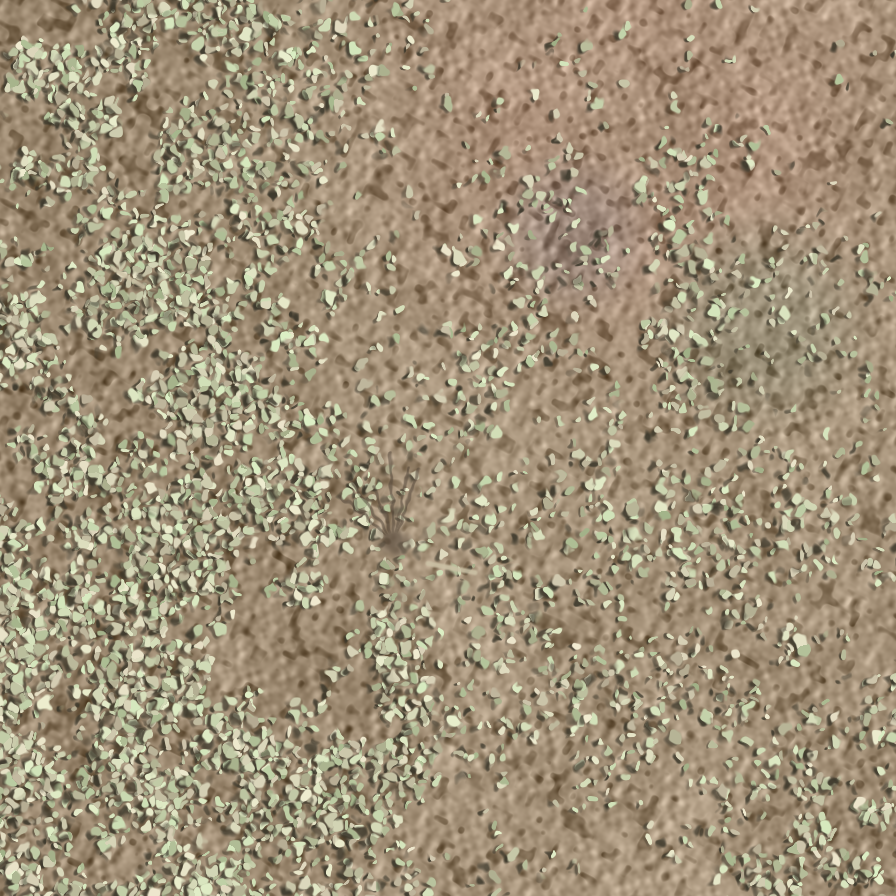
Give the GLSL for this texture, as a WebGL 2 fragment shader.

```glsl
#version 300 es
precision highp float;

#define LARGE_CELLS 74.0
#define SMALL_CELLS 108.0
#define PLANT_AMOUNT 0.92
#define STRAY_AMOUNT 0.12
#define GRAIN_CELLS 118.0
#define GRAIN_RELIEF 0.20
#define SHADOW_SHIFT vec2(-0.43, -0.20)
#define SOIL_TAN vec3(0.668, 0.592, 0.495)
#define SOIL_RED vec3(0.700, 0.585, 0.500)
#define LEAF_DULL vec3(0.665, 0.675, 0.545)
#define LEAF_PALE vec3(0.910, 0.935, 0.800)
#define SHADE vec3(0.235, 0.220, 0.170)

uniform vec2 u_resolution;
out vec4 fragColor;

vec3 hash3(vec2 p) {
    vec3 h = fract(p.xyx * vec3(0.1031, 0.1030, 0.0973));
    h += dot(h, h.yxz + 33.33);
    return fract((h.xxy + h.yzz) * h.zyx);
}

float noise(vec2 p) {
    vec2 i = floor(p), f = fract(p);
    f = f * f * (3.0 - 2.0 * f);
    float low = mix(hash3(i).x, hash3(i + vec2(1, 0)).x, f.x);
    float high = mix(hash3(i + vec2(0, 1)).x, hash3(i + vec2(1, 1)).x, f.x);
    return mix(low, high, f.y);
}

// Soft round region used for broad patches of cover and tint
float patchAt(vec2 p, vec2 centre, float radius) {
    return 1.0 - smoothstep(0.25 * radius, radius, distance(p, centre));
}

// Broad cover: thick on the left and in one corner, thin elsewhere
float plantCover(vec2 p) {
    float edge = p.x + 0.30 * (noise(p * 5.0 + 7.0) - 0.5);
    float cover = 1.0 - smoothstep(0.30, 0.58, edge);
    cover *= 1.0 - 0.6 * patchAt(p, vec2(0.34, 0.84), 0.2);
    cover = max(cover, 0.9 * patchAt(p, vec2(1.0, 0.04), 0.25));
    cover = max(cover, 0.42 * patchAt(p, vec2(0.72, 0.69), 0.24));
    return max(cover, 0.34 * patchAt(p, vec2(0.74, 0.32), 0.32));
}

// Chance of a plant, gathered into clumps
float plantChance(vec2 p) {
    float clump = 0.45 * noise(p * 13.0 + 40.0) + 0.55 * noise(p * 32.0 + 90.0);
    float bare = 1.0 - 0.7 * patchAt(p, vec2(0.85, 0.9), 0.4);
    return (PLANT_AMOUNT * plantCover(p) + STRAY_AMOUNT * bare) * smoothstep(0.28, 0.60, clump);
}

float blob(vec2 d, vec2 axis, float radius) {
    vec2 q = vec2(dot(d, axis), 1.3 * dot(d, vec2(-axis.y, axis.x)));
    return 1.0 - smoothstep(0.35, 1.2, length(q) / radius);
}

// One layer of small pale plants, each with its own shadow
vec3 scatterPlants(vec3 ground, vec2 p, float cells, float seed) {
    vec2 home = floor(p * cells);
    float shadow = 0.0, leaf = 0.0;
    vec3 leafColor = LEAF_DULL;
    for (int y = -1; y <= 1; y++)
    for (int x = -1; x <= 1; x++) {
        vec2 cell = home + vec2(x, y);
        vec3 place = hash3(cell + seed);
        if (place.z > plantChance((cell + 0.5) / cells)) continue;
        vec3 kind = hash3(cell + seed + 311.0);
        vec3 look = hash3(cell + seed + 577.0);
        vec2 d = p * cells - cell - place.xy;
        float angle = 0.7 + 1.8 * kind.x;
        vec2 axis = vec2(cos(angle), sin(angle));
        float radius = mix(0.36, 0.64, kind.y);
        float shadeBlob = blob(d - SHADOW_SHIFT, axis, radius);
        shadow = max(shadow, shadeBlob * mix(0.25, 1.0, kind.z));
        float body = blob(d, axis, radius) * smoothstep(0.05, 0.25, look.x);
        if (body > leaf) {
            leaf = body;
            leafColor = mix(LEAF_DULL, LEAF_PALE, look.y);
            leafColor += (look.z - 0.5) * vec3(0.09, -0.02, 0.05);
        }
    }
    ground = mix(ground, SHADE, 0.95 * shadow);
    return mix(ground, leafColor, smoothstep(0.05, 0.75, leaf));
}

// Soil with broad tints, side-lit grain and dark crumbs
vec3 soil(vec2 p) {
    float red = patchAt(p, vec2(0.72, 0.88), 0.42) * (0.5 + 0.6 * noise(p * 7.0));
    vec3 color = mix(SOIL_TAN, SOIL_RED, clamp(red, 0.0, 1.0));
    color = mix(color, vec3(0.60, 0.54, 0.52), 0.5 * patchAt(p, vec2(0.64, 0.74), 0.11));
    color = mix(color, vec3(0.58, 0.58, 0.49), 0.5 * patchAt(p, vec2(0.85, 0.64), 0.15));
    color -= 0.05 * plantCover(p);
    vec2 g = mat2(0.88, 0.47, -0.47, 0.88) * p * GRAIN_CELLS;
    float relief = noise(g) - noise(g + vec2(0.62, 0.12));
    float fine = noise(g.yx * 1.7 + 50.0) - 0.5;
    float crumbs = smoothstep(0.62, 0.88, noise(g * 0.83 + 130.0));
    float broad = noise(p * 20.0 + 15.0) + noise(p * 43.0 + 60.0) - 1.0;
    return color + GRAIN_RELIEF * relief + 0.09 * fine - 0.17 * crumbs + 0.06 * broad;
}

float stroke(vec2 p, vec2 a, vec2 b, float width) {
    vec2 d = b - a;
    float t = clamp(dot(p - a, d) / dot(d, d), 0.0, 1.0);
    return 1.0 - smoothstep(0.3 * width, 1.5 * width, distance(p, a + t * d));
}

void main() {
    vec2 p = gl_FragCoord.xy / min(u_resolution.x, u_resolution.y);
    // Ragged outlines come from a small warp of the plane
    vec2 ragged = p + 0.008 * (vec2(noise(p * 120.0), noise(p * 120.0 + 70.0)) - 0.5);
    vec3 color = soil(p);
    color = scatterPlants(color, ragged, SMALL_CELLS, 19.0);
    color = scatterPlants(color, ragged, LARGE_CELLS, 173.0);
    // Dry bush: a fan of thin twigs from one root
    vec2 root = vec2(0.440, 0.396);
    float twigs = 0.6 * patchAt(ragged, root, 0.024);
    for (int i = 0; i < 7; i++) {
        vec3 h = hash3(vec2(i, 83));
        float angle = 1.1 + 0.2 * float(i) + 0.2 * h.x;
        vec2 tip = root + mix(0.04, 0.10, h.y) * vec2(cos(angle), sin(angle));
        twigs = max(twigs, 0.55 * stroke(mix(p, ragged, 0.5), root, tip, 0.0018));
    }
    color = mix(color, vec3(0.32, 0.27, 0.22), twigs);
    // Bleached sticks
    float sticks = stroke(p, vec2(0.478, 0.371), vec2(0.530, 0.361), 0.0030);
    sticks = max(sticks, stroke(p, vec2(0.125, 0.701), vec2(0.160, 0.680), 0.0026));
    color = mix(color, vec3(0.80, 0.76, 0.65), 0.85 * sticks);
    fragColor = vec4(clamp(color, 0.0, 1.0), 1.0);
}
```
